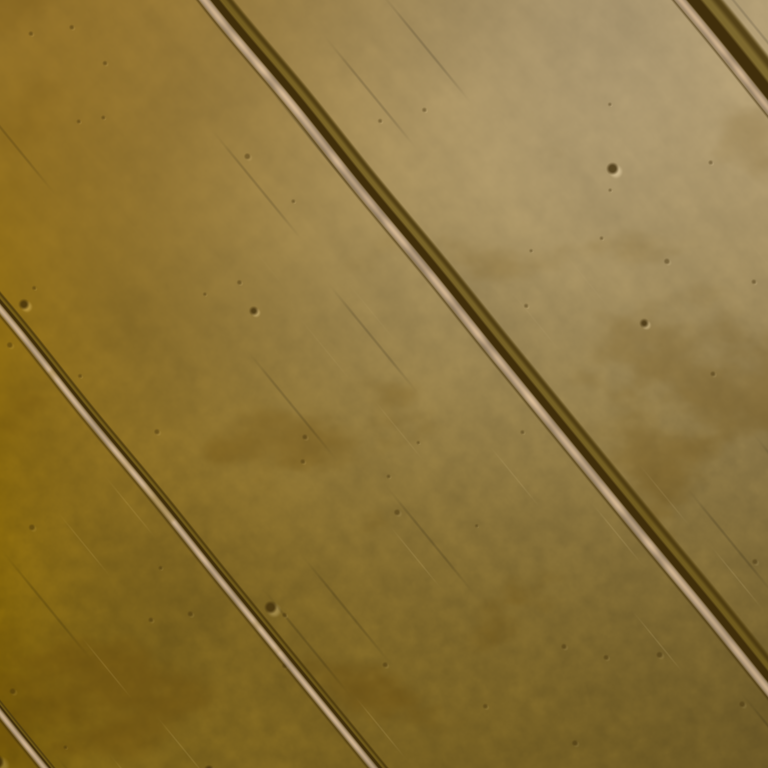
A WebGL 2 fragment shader for this texture:

```glsl
#version 300 es
precision highp float;
// Worn golden metal plates with slanted, raised seams, pits and faint scratches.
uniform vec2 u_resolution;
out vec4 outColor;

const vec2 ACROSS = vec2(0.774, 0.633);   // unit normal of the seams
const int SEAMS = 4;
const vec3 GROOVE = vec3(0.24, 0.17, 0.035);
const vec3 OLIVE = vec3(0.42, 0.34, 0.09);
const vec3 RIDGE = vec3(0.79, 0.68, 0.54);
const vec3 STAIN = vec3(0.40, 0.28, 0.04);

float hash(vec2 p) {
    vec3 q = fract(vec3(p.xyx) * 0.1031);
    q += dot(q, q.yzx + 33.33);
    return fract((q.x + q.y) * q.z);
}

float noise(vec2 p) {
    vec2 i = floor(p), f = fract(p);
    f = f * f * (3.0 - 2.0 * f);
    return mix(mix(hash(i), hash(i + vec2(1, 0)), f.x),
               mix(hash(i + vec2(0, 1)), hash(i + vec2(1, 1)), f.x), f.y);
}

float fbm(vec2 p) {
    float sum = 0.0, amp = 0.5;
    for (int i = 0; i < 5; i++) {
        sum += amp * noise(p);
        p = mat2(1.6, 1.2, -1.2, 1.6) * p + 7.3;
        amp *= 0.5;
    }
    return sum;
}

// Soft strip that covers lo..hi
float band(float x, float lo, float hi, float soft) {
    return smoothstep(lo - soft, lo + soft, x) - smoothstep(hi - soft, hi + soft, x);
}

// Seam offsets along the normal; the plates widen toward the upper right
float seamOffset(float i) {
    return 0.046 + i * (0.332 + (i - 1.0) * (0.065 - 0.0188 * (i - 2.0)));
}

// Broad sheen: gold at the left, pale at the upper right, olive below
vec3 sheen(vec2 p) {
    vec3 low = mix(vec3(0.48, 0.38, 0.10), vec3(0.44, 0.36, 0.15), p.x);
    vec3 high = mix(vec3(0.57, 0.44, 0.16), vec3(0.68, 0.60, 0.44), smoothstep(0.0, 0.85, p.x));
    vec3 color = mix(low, high, smoothstep(-0.05, 1.0, p.y));
    float gold = exp(-9.0 * p.x) * smoothstep(1.1, 0.5, p.y);
    float glow = exp(-14.0 * dot(p - vec2(0.47, 0.65), p - vec2(0.47, 0.65)));
    return color + gold * vec3(0.0, -0.01, -0.07) + glow * vec3(0.035, 0.04, 0.05);
}

// Scattered pits: x is the dark hole, y the bright lip beside it
vec2 pits(vec2 p, float cells, float chance, float radius, float soft) {
    vec2 id = floor(p * cells);
    vec2 center = (id + 0.2 + 0.6 * vec2(hash(id + 3.1), hash(id + 17.7))) / cells;
    float r = radius * mix(0.5, 1.0, hash(id + 41.3));
    float on = step(hash(id + 63.9), chance);
    vec2 d = p - center;
    float hole = 1.0 - smoothstep(r - soft, r + soft, length(d));
    float lip = 1.0 - smoothstep(r * 0.6, r * 1.6, length(d - r * vec2(0.7, -0.6)));
    return on * vec2(hole, lip * (1.0 - hole));
}

// Short hairlines that run with the seams; st is (across, along)
float scratches(vec2 st, vec2 cells, float chance, float width) {
    vec2 id = floor(st * cells), f = fract(st * cells);
    float x = (f.x - 0.2 - 0.6 * hash(id + 5.7)) / cells.x;
    float ends = smoothstep(0.1, 0.4, f.y) * smoothstep(0.9, 0.6, f.y);
    return step(hash(id + 29.1), chance) * ends * (1.0 - smoothstep(0.0, width, abs(x)));
}

// Dark groove, olive step and bright ridge; size scales the groove
vec3 drawSeam(vec3 color, float d, float along, float size, float soft) {
    float w = mix(0.0038, 0.0055, smoothstep(0.3, 1.0, size));
    float g = 0.010 * size;
    float wear = noise(vec2(along * 45.0, size * 9.0));
    color = mix(color, OLIVE, 0.75 * band(d, w, w + 2.3 * g, soft + 0.15 * g));
    color = mix(color, GROOVE, 0.95 * band(d, w, w + g, soft + 0.1 * g));
    color = mix(color, GROOVE, 0.65 * band(d, w + 1.7 * g, w + 2.3 * g, soft + 0.2 * g));
    color = mix(color, GROOVE, 0.55 * band(d, -w - 0.003, -w, soft + 0.001));
    vec3 ridge = RIDGE * mix(0.88, 1.08, wear) * (1.0 - 0.22 * smoothstep(0.0, w, abs(d)));
    float nick = 0.45 * smoothstep(0.78, 0.95, wear) * step(size, 0.6);
    return mix(color, ridge, (1.0 - nick) * band(d, -w, w, soft + 0.001));
}

void main() {
    vec2 p = gl_FragCoord.xy / u_resolution;
    float soft = 0.7 / min(u_resolution.x, u_resolution.y);
    vec2 st = vec2(dot(p, ACROSS), dot(p, vec2(ACROSS.y, -ACROSS.x)));
    float lower = 1.0 - smoothstep(0.1, 0.8, p.y);

    // Plate surface: sheen, mottling, brushed streaks and grain
    vec3 color = sheen(p);
    color *= 1.0 + 0.16 * (fbm(p * 5.0) - 0.48);
    color *= 1.0 + 0.06 * (fbm(st * vec2(40.0, 6.0)) - 0.48);
    color *= 1.0 + mix(0.06, 0.16, lower) * (fbm(p * 60.0) - 0.48);
    float stain = smoothstep(0.56, 0.76, fbm(p * vec2(6.0, 9.0) + 11.0));
    color = mix(color, STAIN, stain * mix(0.15, 0.4, lower));

    // Wear: hairlines, fine specks and a few larger pits
    color *= 1.0 - 0.14 * scratches(st, vec2(9.0, 4.0), 0.3, 0.003);
    color += 0.05 * lower * scratches(st + 0.37, vec2(13.0, 7.0), 0.2, 0.002);
    vec2 specks = pits(p, 17.0, 0.16, 0.0035, soft + 0.001);
    vec2 holes = pits(p + 0.13, 3.6, 0.45, 0.0085, soft + 0.002);
    color = mix(color, GROOVE, 0.4 * specks.x + 0.75 * holes.x * (1.0 - specks.x));
    color += 0.04 * specks.y + 0.13 * holes.y;

    // Seams, with deeper grooves toward the upper right
    float wobble = 0.003 * (noise(vec2(st.y * 7.0, 2.0)) - 0.5);
    for (int i = 0; i < SEAMS; i++) {
        float k = float(i);
        float size = max(0.3, 0.55 * k - 0.1);
        color = drawSeam(color, st.x - seamOffset(k) + wobble, st.y, size, soft);
    }
    outColor = vec4(clamp(color, 0.0, 1.0), 1.0);
}
```
